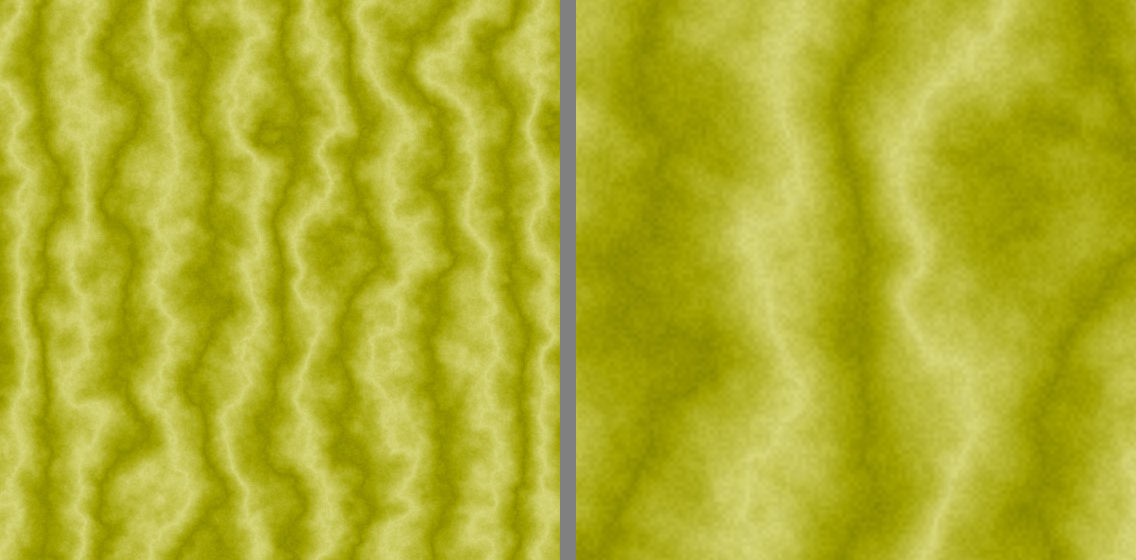
Left, the full canvas; right, a detail of the centre.
Give the GLSL for this texture, as a WebGL 1 fragment shader.

```glsl
precision highp float;

// Olive marble with about seven upright veined bands across the canvas.
// A triangle wave in x is bent by fractal noise, so its folds become thin
// light and dark veins; a three-colour ramp and fine grain finish it.

uniform vec2 u_resolution;

const float BANDS = 7.4;          // bands across the canvas
const float PHASE = -0.13;        // shift of the bands, in bands
const float BEND = 0.29;          // ragged bending, in bands
const float BEND_SCALE = 9.0;     // largest ragged cells across the canvas
const float SWAY = 0.14;          // slow bending, in bands
const float SWAY_SCALE = 3.0;     // slow cells across the canvas
const float GRAIN_SCALE = 420.0;  // grain cells across the canvas
const float GRAIN = 0.024;

const vec3 DARK_OLIVE = vec3(0.555, 0.555, 0.0);
const vec3 OLIVE = vec3(0.627, 0.627, 0.0);
const vec3 PALE_LIME = vec3(0.825, 0.825, 0.45);
const float OLIVE_STOP = 0.24;

// Sine-free hash to [0, 1)
float hash(vec2 p) {
  vec3 q = fract(vec3(p.xyx) * 0.1031);
  q += dot(q, q.yzx + 33.33);
  return fract((q.x + q.y) * q.z);
}

// Smooth value noise in [-1, 1]
float noise(vec2 p) {
  vec2 cell = floor(p);
  vec2 f = fract(p);
  vec2 s = f * f * f * (f * (f * 6.0 - 15.0) + 10.0);
  float low = mix(hash(cell), hash(cell + vec2(1.0, 0.0)), s.x);
  float high = mix(hash(cell + vec2(0.0, 1.0)), hash(cell + vec2(1.0)), s.x);
  return mix(low, high, s.y) * 2.0 - 1.0;
}

// Sum of octaves, each turned to hide the grid
float fractalNoise(vec2 p) {
  mat2 turn = mat2(0.8, 0.6, -0.6, 0.8);
  float sum = 0.0;
  float amplitude = 1.0;
  for (int i = 0; i < 5; i++) {
    sum += amplitude * noise(p);
    p = turn * p * 2.03 + vec2(17.3, 41.7);
    amplitude *= 0.53;
  }
  return sum;
}

// 1 at whole numbers, 0 halfway between
float triangleWave(float x) {
  return abs(fract(x) * 2.0 - 1.0);
}

vec3 marbleRamp(float t) {
  vec3 shade = mix(DARK_OLIVE, OLIVE, clamp(t / OLIVE_STOP, 0.0, 1.0));
  float light = clamp((t - OLIVE_STOP) / (1.0 - OLIVE_STOP), 0.0, 1.0);
  return mix(shade, PALE_LIME, light);
}

void main() {
  vec2 uv = gl_FragCoord.xy / u_resolution;

  // Bent bands
  float bend = BEND * fractalNoise(uv * BEND_SCALE + vec2(23.0, 61.0));
  float sway = SWAY * noise(uv * SWAY_SCALE + vec2(5.5, 9.5));
  float bands = triangleWave(uv.x * BANDS + PHASE + bend + sway);

  // Colour and grain
  float grain = GRAIN * noise(uv * GRAIN_SCALE);
  gl_FragColor = vec4(clamp(marbleRamp(bands) + grain, 0.0, 1.0), 1.0);
}
```
